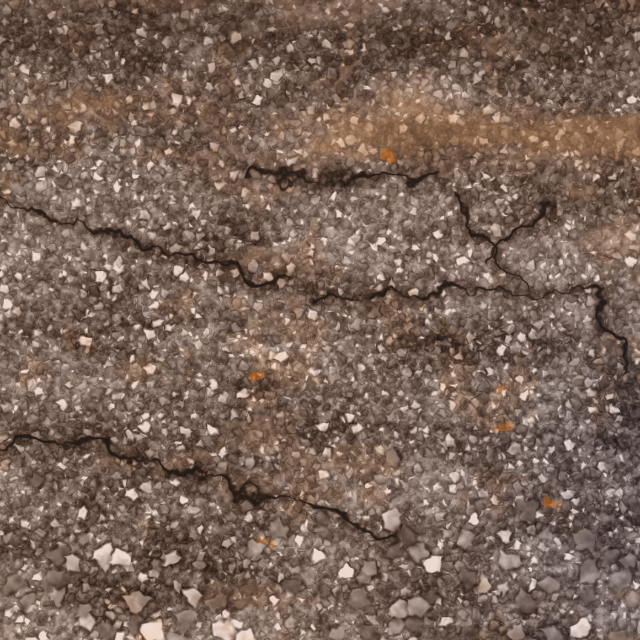
Give the GLSL for this texture, as a WebGL 2 fragment shader.

```glsl
#version 300 es
precision highp float;
uniform vec2 u_resolution;
out vec4 fragColor;

const float TAU = 6.28319;
const float SOFTNESS = 0.0026;
const float BINDER_TONE = 0.41;
const float GRIT_CONTRAST = 0.45;
const float STONE_DARK = 0.33, STONE_BRIGHT = 0.84;
const float SHADOW_DEPTH = 0.30;
const float FINE_SCALE = 92.0, MEDIUM_SCALE = 56.0, LARGE_SCALE = 27.0;
const float EXPOSURE_PIVOT = 0.385, EXPOSURE_MEAN = 0.475, CONTRAST = 1.13;
const float CRACK_WIDTH = 0.0034, CRACK_WANDER = 0.075;
const float FLECK_SCALE = 11.0, FLECK_DENSITY = 0.09;
const vec3 WARM_OFFSET = vec3(0.0, -0.08, -0.122);
const vec3 DUST_SHIFT = vec3(0.02, -0.05, -0.12);
const vec3 COOL_SHIFT = vec3(-0.025, 0.0, 0.03);
const vec3 RUST = vec3(0.76, 0.43, 0.16);
// Crack segments: start xy, end xy
const vec4 CRACKS[9] = vec4[](
    vec4(-0.02, 0.68, 0.11, 0.67), vec4(0.11, 0.67, 0.44, 0.55), vec4(0.50, 0.54, 0.94, 0.54),
    vec4(0.94, 0.54, 0.98, 0.40), vec4(0.37, 0.72, 0.69, 0.73), vec4(0.71, 0.68, 0.83, 0.55),
    vec4(0.75, 0.61, 0.87, 0.68), vec4(-0.02, 0.31, 0.18, 0.30), vec4(0.18, 0.30, 0.62, 0.16));

// Integer hash giving three values in 0..1
vec3 hash3(vec2 cell, int seed) {
    uvec3 v = uvec3(ivec3(ivec2(cell), seed)) * 1664525u + 1013904223u;
    v.x += v.y * v.z; v.y += v.z * v.x; v.z += v.x * v.y;
    v ^= v >> 16u;
    v.x += v.y * v.z; v.y += v.z * v.x; v.z += v.x * v.y;
    return vec3(v >> 8u) / 16777216.0;
}
float noise(vec2 p, int seed) {
    vec2 c = floor(p), f = fract(p);
    f = f * f * (3.0 - 2.0 * f);
    float low = mix(hash3(c, seed).x, hash3(c + vec2(1, 0), seed).x, f.x);
    float high = mix(hash3(c + vec2(0, 1), seed).x, hash3(c + 1.0, seed).x, f.x);
    return mix(low, high, f.y);
}
float fbm(vec2 p, int seed) {
    float sum = 0.0, amp = 0.533;
    for (int i = 0; i < 4; i++, p = p * 2.03 + 7.1, amp *= 0.5) sum += amp * noise(p, seed + i);
    return sum;
}
// Convex stone outline with jittered sides
float stoneDistance(vec2 q, float radius, vec2 cell, int seed) {
    float d = -1.0, turn = hash3(cell, seed + 50).x;
    for (int k = 0; k < 5; k++) {
        vec3 h = hash3(cell, seed + 51 + k);
        float a = TAU * (turn + (float(k) + 0.6 * h.x) / 5.0);
        d = max(d, dot(q, vec2(cos(a), sin(a))) - radius * mix(0.6, 1.1, h.y));
    }
    return d;
}
// Scatters one size of stone over the tone; density varies with height
float addStones(float tone, vec2 uv, float scale, vec2 density, float soft, int seed) {
    vec2 p = uv * scale;
    for (int n = 0; n < 9; n++) {
        vec2 cell = floor(p) + vec2(n % 3, n / 3) - 1.0;
        vec3 place = hash3(cell, seed), look = hash3(cell, seed + 1);
        vec2 centre = cell + 0.5 + 0.8 * (place.xy - 0.5), q = p - centre;
        if (place.z > mix(density.x, density.y, smoothstep(0.03, 0.33, centre.y / scale))) continue;
        float d = stoneDistance(q, mix(0.24, 0.48, look.x), cell, seed);
        float shade = mix(STONE_DARK, STONE_BRIGHT, pow(look.y, 2.0));
        shade += 0.16 * dot(q, vec2(-0.5, 0.85)) + 0.16 * (noise(p * 4.0, seed + 9) - 0.5);
        tone *= 1.0 - SHADOW_DEPTH * (1.0 - smoothstep(0.0, 0.24, d));
        tone = mix(tone, shade, 1.0 - smoothstep(-soft * scale, soft * scale, d));
    }
    return tone;
}
float crackDistance(vec2 uv) {
    vec2 p = uv + CRACK_WANDER * (vec2(fbm(uv * 20.0, 70), fbm(uv * 20.0, 80)) - 0.5);
    float d = 1.0;
    for (int i = 0; i < 9; i++) {
        vec2 a = p - CRACKS[i].xy, b = CRACKS[i].zw - CRACKS[i].xy;
        d = min(d, length(a - b * clamp(dot(a, b) / dot(b, b), 0.0, 1.0)));
    }
    return d;
}
void main() {
    vec2 uv = gl_FragCoord.xy / u_resolution.y;
    float soft = max(SOFTNESS, 1.0 / u_resolution.y);
    // Binder and worn stones, growing larger toward the bottom
    vec2 worn = uv + 0.006 * (vec2(noise(uv * 120.0, 1), noise(uv * 120.0, 2)) - 0.5);
    float grit = fbm(uv * 110.0, 10) - 0.5;
    float tone = BINDER_TONE + GRIT_CONTRAST * grit;
    tone = addStones(tone, worn, FINE_SCALE, vec2(0.6, 0.75), soft, 100);
    tone = addStones(tone, worn, MEDIUM_SCALE, vec2(0.55, 0.5), soft, 200);
    tone = addStones(tone, worn, LARGE_SCALE, vec2(0.5, 0.0), soft, 300) + 0.1 * grit;
    // Broad stains, exposure and the darker far edge
    tone += 0.32 * (fbm(uv * vec2(6.0, 13.0), 20) - 0.5);
    tone = (tone - EXPOSURE_PIVOT) * CONTRAST + EXPOSURE_MEAN;
    tone *= 1.0 - 0.24 * smoothstep(0.84, 0.96, uv.y);
    // Pale dust in ragged horizontal streaks
    float streak = fbm(uv * vec2(5.0, 14.0), 30) + 0.25 * (fbm(uv * 30.0, 35) - 0.5);
    float band = exp(-pow((uv.y - 0.79) / 0.055, 2.0)) * smoothstep(0.36, 0.62, streak);
    float dust = clamp(band + 0.5 * smoothstep(0.62, 0.78, streak), 0.0, 1.0);
    tone = mix(tone, 0.64, 0.45 * dust);
    // Cracks with a shaded border
    float gap = crackDistance(uv), width = CRACK_WIDTH * mix(0.1, 1.4, noise(uv * 30.0, 40));
    tone *= 1.0 - 0.32 * exp(-gap / 0.014);
    tone = mix(tone, 0.13, 0.9 * (1.0 - smoothstep(width - soft, width + soft, gap)));
    // Warm tint, dust colour and cool lower right
    tone = clamp(tone, 0.08, 0.93);
    vec3 colour = tone + WARM_OFFSET * min(tone / 0.3, 1.0);
    float ochre = 0.5 * smoothstep(0.6, 0.75, fbm(uv * 17.0, 60));
    colour += DUST_SHIFT * max(dust, ochre) * smoothstep(0.2, 0.6, tone);
    colour += COOL_SHIFT * smoothstep(0.55, 1.0, uv.x) * (1.0 - smoothstep(0.3, 0.7, uv.y));
    // Sparse rusty flecks
    vec2 cell = floor(uv * FLECK_SCALE);
    vec3 h = hash3(cell, 400);
    vec2 q = uv * FLECK_SCALE - cell - mix(vec2(0.3), vec2(0.7), h.xy);
    float edge = length(q * vec2(0.8, 1.2)) + 0.25 * (noise(uv * 75.0, 90) - 0.5);
    float fleck = step(h.z, FLECK_DENSITY) * (1.0 - smoothstep(0.03, 0.15, edge));
    colour = mix(colour, RUST * (0.5 + tone), 0.75 * fleck);
    fragColor = vec4(clamp(colour, 0.0, 1.0), 1.0);
}
```
